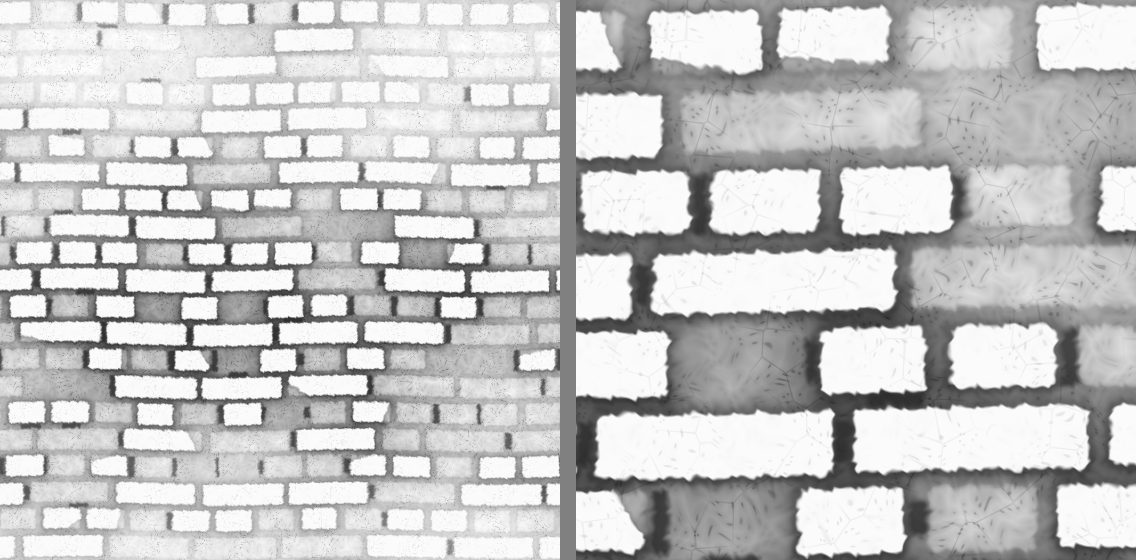
Left, the full canvas; right, a detail of the centre.
Reproduce this texture map procedurally as a WebGL 2 fragment shader.

```glsl
#version 300 es
precision highp float;
// Weathered whitewashed brick wall: 21 courses of headers (13 across) and stretchers.
// Each brick is proud, flush or missing by hash; proud bricks shade the mortar near them.
// Layered sines bend the edges and spread dirt, cellular noise roughens the surface.
uniform vec2 u_resolution;
out vec4 fragColor;

const float TAU = 6.2831853;
const float ROWS = 21.0;
const float CELLS = 13.0;
const float CELL_WIDTH = ROWS / CELLS;   // in course heights
// Sideways shift of each course, in header widths, from the top down
const float SHIFT[21] = float[21](
    0.84, 0.30, 0.47, 0.85, 0.60, 0.06, 0.40, 0.82, 1.08, 0.30, 0.85,
    0.15, 0.40, 0.98, 0.60, 0.12, 9.80, 0.05, 0.63, 0.93, 0.45);

vec2 hash2(vec2 c) {
    vec3 p = fract(c.xyx * vec3(0.1031, 0.1030, 0.0973));
    p += dot(p, p.yzx + 33.33);
    return fract((p.xx + p.yz) * p.zy);
}

float roundBox(vec2 p, vec2 halfSize, float radius) {
    vec2 q = abs(p) - halfSize + radius;
    return length(max(q, 0.0)) + min(max(q.x, q.y), 0.0) - radius;
}

// Distances to the nearest and second nearest scattered point; tiles over the canvas
vec2 cellular(vec2 uv, float count) {
    vec2 p = uv * count, cell = floor(p), near = vec2(9.0);
    for (int j = -1; j <= 1; j++)
    for (int i = -1; i <= 1; i++) {
        vec2 c = cell + vec2(i, j);
        float d = length(c + hash2(mod(c, count) + count) - p);
        near = d < near.x ? vec2(d, near.x) : vec2(near.x, min(near.y, d));
    }
    return near;
}

vec2 waver(vec2 uv, float f) {
    vec2 a = TAU * vec2(dot(uv, vec2(f, f - 9.0)), dot(uv, vec2(7.0 - f, f)));
    return sin(a + 2.0 * sin(TAU * (f - 5.0) * uv.yx));
}

// Dark hollow left of the middle of the wall
float hollow(vec2 uv) {
    vec2 d = (vec2(fract(uv.x), uv.y) - vec2(0.505, 0.54)) / vec2(0.045, 0.06);
    return exp(-dot(d, d));
}

// Clean near the top, grimy around and below the middle
float dirtAt(vec2 uv) {
    float band = 0.50 - 0.44 * cos(TAU * (uv.y - 0.09));
    float patches = sin(TAU * (2.0 * uv.x + uv.y) + 1.0) + sin(TAU * (3.0 * uv.y - uv.x) + 4.0);
    return clamp(band + 0.09 * patches - 0.06 * cos(TAU * uv.x), 0.05, 1.0);
}

void main() {
    vec2 uv = gl_FragCoord.xy / u_resolution;
    uv.y = 1.0 - uv.y;
    float pixel = ROWS / u_resolution.y;
    float dirt = dirtAt(uv);

    // Surface roughness
    vec2 coarse = cellular(uv, 47.0), fine = cellular(uv + 0.004 * waver(uv, 23.0), 130.0);
    float rough = 0.55 * coarse.x + 0.45 * fine.x - 0.45;
    float patchy = 0.5 + 0.5 * waver(uv, 13.0).x;
    float pits = smoothstep(0.20, 0.06, fine.x) * patchy;
    float cracks = smoothstep(0.07, 0.0, coarse.y - coarse.x) * patchy * patchy;
    vec2 bend = 0.022 * waver(uv, 31.0) + 0.014 * waver(uv, 74.0) + 0.03 * rough;

    float y = uv.y * ROWS + 0.05 * sin(TAU * 2.0 * uv.x);
    float course = floor(y);
    float proud = 0.0, flush = 0.0, gap = 0.0, light = 1.0;

    // Bricks around this point
    for (int j = -1; j <= 1; j++) {
        float row = mod(course + float(j), ROWS);
        bool header = row < 0.5 || (row > 1.5 && mod(row, 2.0) > 0.5);
        float span = header ? 1.0 : 2.0, count = header ? CELLS : 7.0;
        float shift = SHIFT[int(row)];
        float x = mod(uv.x * CELLS - shift, CELLS);
        for (int i = -1; i <= 1; i++) {
            float k = mod(floor(x / span) + float(i), count);
            float width = min(span, CELLS - k * span);   // a stretcher course ends in a half brick
            float middle = k * span + 0.5 * width;
            float dx = mod(x - middle + 0.5 * CELLS, CELLS) - 0.5 * CELLS;
            vec2 local = vec2(dx * CELL_WIDTH, y - course - float(j) - 0.5);
            vec2 luck = hash2(vec2(k, row) + 7.0), wear = hash2(vec2(row, k) + 61.0);
            vec2 home = vec2((middle + shift) / CELLS, (row + 0.5) / ROWS);
            float grime = dirtAt(home);

            // Outline, with a slanted break across some bricks
            vec2 halfSize = vec2(0.5 * width * CELL_WIDTH - 0.09 - 0.06 * wear.x, 0.42 - 0.04 * wear.y);
            vec2 p = local + bend + (wear - 0.5) * vec2(0.07, 0.05);
            float body = roundBox(p, halfSize, 0.11), d = body;
            if (wear.y > 0.72) {
                vec2 dir = vec2(cos(TAU * wear.x), sin(TAU * wear.x));
                d = max(d, dot(p, dir) - 0.72 * mix(halfSize.y, halfSize.x, abs(dir.x)));
            }

            // Proud, flush or missing
            if (luck.x > 0.13 * grime + 0.6 * hollow(home)) {
                flush = max(flush, smoothstep(0.06, -0.08, body));
                light *= 1.0 - 0.16 * (0.3 + grime) * exp(-14.0 * abs(body));
                if (luck.x > 0.30 + 0.20 * grime) {
                    proud = max(proud, smoothstep(pixel, -pixel - 0.03, d));
                    float out_ = max(d, 0.0);
                    float shade = 0.42 * exp(-12.0 * out_) + 0.22 * exp(-2.5 * out_);
                    light *= 1.0 - shade * (0.1 + 0.9 * dirt) * (0.75 + 0.35 * smoothstep(-0.3, 0.5, local.y));
                }
            }

            // Open joints beside and, more rarely, below the brick
            vec2 side = local + bend - vec2(0.5 * width * CELL_WIDTH, 0.0);
            float slot = roundBox(side, vec2(0.05 + 0.05 * wear.x, 0.22 + 0.18 * wear.y), 0.05);
            if (luck.y < 0.15 + 0.40 * grime) gap = max(gap, smoothstep(0.07, -0.05, slot));
            slot = roundBox(local + bend - vec2(0.3 * wear.x, 0.5), vec2(0.35, 0.07), 0.06);
            if (luck.y > 0.94) gap = max(gap, smoothstep(0.07, -0.05, slot));
        }
    }

    // Mortar, then flush bricks, shade, open joints and proud faces
    float mortar = mix(0.96, 0.72, dirt) - 0.3 * hollow(uv);
    float tone = mix(mortar, mix(0.99, 0.86, dirt), 0.85 * flush);
    tone += rough * (0.08 + 0.14 * dirt) - 0.14 * pits - 0.10 * cracks;
    tone *= mix(light, 1.0, 0.4 * flush);
    tone = mix(tone, 0.16, 0.8 * gap * (0.5 + 0.5 * dirt));
    float face = 0.985 + 0.04 * min(rough, 0.0) - 0.08 * pits - 0.05 * cracks;
    tone = mix(tone, face, proud);
    fragColor = vec4(vec3(clamp(tone, 0.0, 1.0)), 1.0);
}
```
